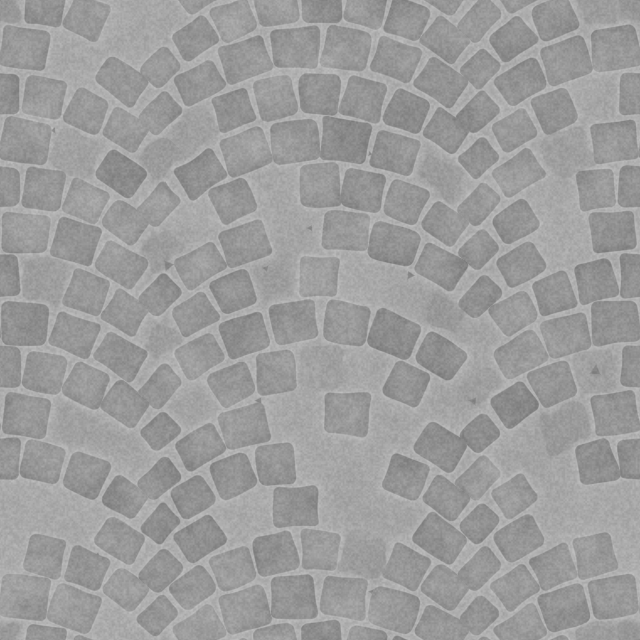
Write a WebGL 1 fragment shader that draws this texture.

```glsl
precision highp float;
// Worn grey cobbles laid in overlapping arches, two across and fourteen courses high.

uniform vec2 u_resolution;

#define ARCHES 2.0        // arches across
#define COURSES 14.0      // courses from bottom to top
#define RADIUS 0.358      // arch radius
#define HALF_SPAN 0.773   // half opening angle of an arch
#define JOINT 0.0032      // half width of the joints
#define ROUNDING 0.0105   // stone corner radius
#define MISSING 0.12      // share of lost stones
#define BURIED 0.24       // share of lost plus half-covered stones
#define STONE_GREY 0.588
#define MORTAR_GREY 0.635
#define GRAIN 0.10

float hash(vec2 p) {
  vec3 q = fract(p.xyx * 0.1031);
  q += dot(q, q.yzx + 33.33);
  return fract((q.x + q.y) * q.z);
}

// Value noise with n cells per canvas, repeating at the canvas edge
float noise(vec2 p, float n) {
  p *= n;
  vec2 i = floor(p), f = fract(p);
  f *= f * (3.0 - 2.0 * f);
  vec2 a = mod(i, n), b = mod(i + 1.0, n);
  return mix(mix(hash(a), hash(vec2(b.x, a.y)), f.x),
             mix(hash(vec2(a.x, b.y)), hash(b), f.x), f.y);
}

// Signed random value of a stone
float vary(vec2 id, float seed) {
  return hash(id + seed * vec2(37.0, 17.0)) * 2.0 - 1.0;
}

// Distance to an uneven, rounded block
float stoneDistance(vec2 q, vec2 size, vec2 id) {
  float turn = 0.07 * vary(id, 1.0);
  q += 0.002 * vec2(vary(id, 2.0), vary(id, 3.0));
  q += turn * vec2(-q.y, q.x);
  size *= 1.0 + 0.045 * vec2(vary(id, 4.0), vary(id, 5.0));
  vec2 t = clamp(q / size, -1.0, 1.0);
  q *= 1.0 + 0.06 * vec2(vary(id, 6.0), vary(id, 7.0)) * t.yx;
  size *= 1.0 + (0.02 + 0.05 * vary(id, 8.0)) * (t.yx * t.yx - 0.5);
  vec2 e = abs(q) - size + ROUNDING;
  return length(max(e, 0.0)) + min(max(e.x, e.y), 0.0) - ROUNDING;
}

// Nearest whole stone in xy and nearest buried stone in zw: distance, tone
vec4 paving(vec2 p) {
  vec4 nearest = vec4(1.0, 0.0, 1.0, 0.0);
  float firstArch = floor(p.x * ARCHES + 0.5);
  for (int a = 0; a < 2; a++) {
    float arch = firstArch + float(a);
    float x = p.x - arch / ARCHES;
    float pixelAngle = asin(clamp(x / RADIUS, -0.72, 0.72));
    float drop = RADIUS * (1.0 - cos(pixelAngle));
    float firstCourse = floor((p.y + drop) * COURSES + 0.5);
    for (int r = -1; r <= 1; r++) {
      float course = firstCourse + float(r);
      float shift = 0.5 * mod(course, 2.0);
      float steps = 4.0 - shift;
      float angleStep = HALF_SPAN / steps;
      float firstStone = floor(pixelAngle / angleStep - shift + 0.5);
      for (int s = -1; s <= 1; s++) {
        float stone = firstStone + float(s);
        float slot = stone + shift;
        // The valley stone belongs to the left wing only
        if (slot < -steps - 0.1 || slot > steps - 0.25) continue;
        float angle = slot * angleStep;
        vec2 normal = vec2(sin(angle), cos(angle));
        vec2 center = RADIUS * (normal - vec2(0.0, 1.0))
                    + vec2(arch / ARCHES, course / COURSES);
        vec2 d = p - center;
        vec2 q = vec2(dot(d, vec2(normal.y, -normal.x)), dot(d, normal));
        vec2 size = 0.5 * vec2(RADIUS * angleStep, normal.y / COURSES) - JOINT;
        if (slot < 0.1 - steps) size.x *= 0.9;
        vec2 id = vec2(mod(arch, ARCHES) * 16.0 + stone + 8.0, mod(course, COURSES));
        float wear = hash(id + 61.0) - 0.35 * (noise(center, 6.0) - 0.5);
        if (wear < MISSING) continue;
        float dist = stoneDistance(q, size, id);
        float tone = 0.026 * vary(id, 9.0) + 0.4 * dot(q, vec2(vary(id, 10.0), vary(id, 11.0)));
        if (wear > BURIED) {
          if (dist < nearest.x) nearest.xy = vec2(dist, tone);
        } else if (dist < nearest.z) nearest.zw = vec2(dist, tone);
      }
    }
  }
  return nearest;
}

// Sparse triangular splinters lying in the mortar
float splinters(vec2 p, float edge) {
  vec2 cell = floor(p * 18.0), id = mod(cell, 18.0);
  vec2 q = p - (cell + 0.5 + 0.25 * vec2(vary(id, 12.0), vary(id, 13.0))) / 18.0;
  float turn = 3.14 * vary(id, 14.0);
  q = mat2(cos(turn), sin(turn), -sin(turn), cos(turn)) * q;
  float d = max(abs(q.x) * 0.87 + q.y * 0.5, -q.y) - 0.0035 - 0.0015 * vary(id, 15.0);
  return step(hash(id + 83.0), 0.13) * (1.0 - smoothstep(-edge, edge, d));
}

void main() {
  vec2 p = gl_FragCoord.xy / u_resolution;
  float edge = max(0.0014, 0.75 / u_resolution.y);
  vec2 warp = vec2(noise(p, 30.0), noise(p + 0.37, 30.0)) - 0.5;
  vec4 stones = paving(p + vec2(0.0, 0.0034) + 0.004 * warp);

  // Fine grain and cloudy mottling
  float grain = 0.6 * noise(p, 380.0) + 0.4 * noise(p, 210.0) - 0.5;
  float mottle = 0.5 * noise(p, 22.0) + 0.3 * noise(p, 51.0) + 0.2 * noise(p, 97.0) - 0.5;

  // Mortar brightens in the joints and along the stone rims
  float gap = max(stones.x, 0.0);
  float mortar = MORTAR_GREY + 0.03 * exp(-gap / 0.015) + 0.055 * exp(-gap / 0.005);
  mortar += 0.06 * (noise(p, 9.0) - 0.5) * smoothstep(0.0, 0.02, gap) + 0.03 * mottle;

  // Half-covered stones show as faint, ragged patches
  float ragged = stones.z + 0.016 * (noise(p, 44.0) - 0.5);
  float cover = (1.0 - smoothstep(-0.003, 0.002, ragged)) * (0.55 + 0.7 * mottle);
  float grey = mix(mortar, STONE_GREY + stones.w + 0.06 * mottle, cover);
  grey = mix(grey, 0.49, 0.8 * splinters(p, edge));

  // Whole stones, slightly darker towards their edges
  float face = STONE_GREY + stones.y + 0.12 * mottle - 0.025 * smoothstep(-0.012, -0.001, stones.x);
  grey = mix(grey, face, 1.0 - smoothstep(-edge, edge, stones.x));
  gl_FragColor = vec4(vec3(grey + GRAIN * grain), 1.0);
}
```
